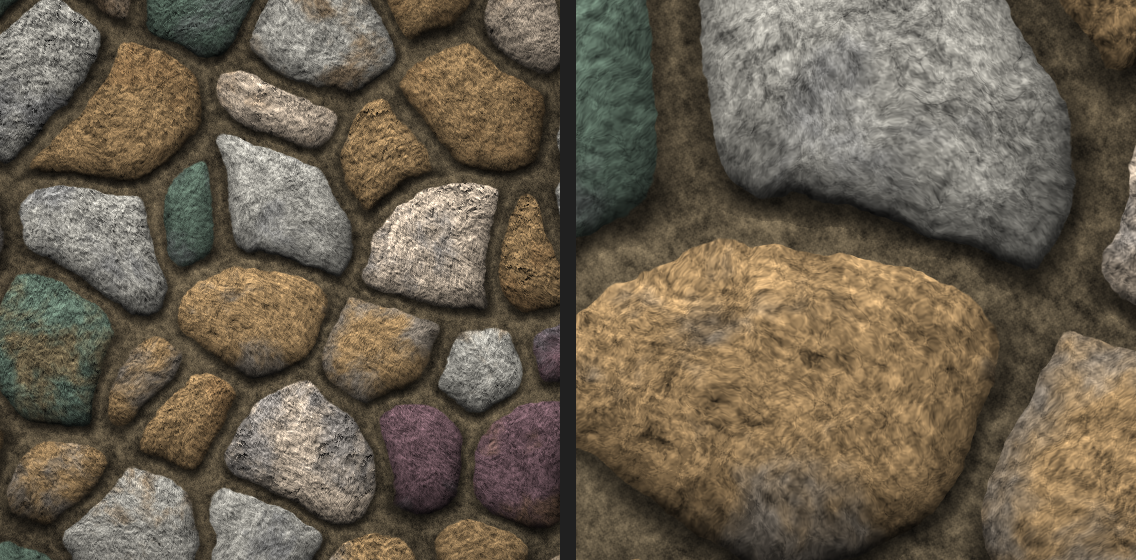
Left: the whole. Right: its middle third, enlarged.
A WebGL 1 fragment shader for this texture:

```glsl
precision highp float;
// Fieldstone wall: rounded stones of mixed size and colour set in sandy mortar.
// A weighted cellular diagram shapes the stones, a soft minimum over its borders
// rounds them and yields slopes for light from above; noise adds stains and grain.

uniform vec2 u_resolution;

const float STONES_ACROSS = 4.9;
const float MORTAR_HALF_WIDTH = 0.068;
const vec2 LIGHT = vec2(-0.22, 0.975);

const vec3 GRAY = vec3(0.57, 0.56, 0.53);
const vec3 BEIGE = vec3(0.62, 0.565, 0.50);
const vec3 OCHRE = vec3(0.52, 0.425, 0.30);
const vec3 GREEN = vec3(0.31, 0.37, 0.325);
const vec3 PLUM = vec3(0.38, 0.295, 0.315);
const vec3 SLATE = vec3(0.38, 0.38, 0.385);
const vec3 RUST = vec3(0.42, 0.325, 0.22);
const vec3 MORTAR = vec3(0.385, 0.34, 0.265);

float hash(vec2 p) {
  return fract(sin(dot(p, vec2(127.1, 311.7))) * 43758.5);
}

vec2 hash2(vec2 p) {
  return vec2(hash(p), hash(p + 37.3));
}

float valueNoise(vec2 p) {
  vec2 cell = floor(p), f = fract(p);
  f = f * f * (3.0 - 2.0 * f);
  float low = mix(hash(cell), hash(cell + vec2(1.0, 0.0)), f.x);
  float high = mix(hash(cell + vec2(0.0, 1.0)), hash(cell + 1.0), f.x);
  return mix(low, high, f.y);
}

// Five rotated octaves, centred on zero.
float layeredNoise(vec2 p, float gain) {
  float sum = 0.0, total = 0.0, amplitude = 1.0;
  for (int i = 0; i < 5; i++) {
    sum += amplitude * (valueNoise(p) - 0.5);
    total += amplitude;
    amplitude *= gain;
    p = mat2(1.6, 1.2, -1.2, 1.6) * p + 5.3;
  }
  return sum / total;
}

// Distance to the nearest scattered point.
float cellular(vec2 p) {
  vec2 cell = floor(p);
  float nearest = 2.0;
  for (int y = -1; y <= 1; y++)
    for (int x = -1; x <= 1; x++) {
      vec2 g = cell + vec2(float(x), float(y));
      nearest = min(nearest, length(g + hash2(g) - p));
    }
  return nearest;
}

// Stone centre in xy, size weight in z; odd rows are shifted.
vec3 stoneSite(vec2 cell) {
  vec2 jitter = 0.72 * (hash2(cell + 3.7) - 0.5);
  float shift = 0.5 * mod(cell.y, 2.0);
  return vec3(cell + vec2(shift, 0.5) + jitter, 0.42 * hash(cell + 9.1));
}

float weightedDistance(vec2 p, vec3 site) {
  vec2 d = p - site.xy;
  return dot(d, d) - site.z;
}

vec2 owningCell(vec2 p) {
  vec2 owner = floor(p);
  float best = 100.0;
  for (int y = -2; y <= 2; y++)
    for (int x = -2; x <= 2; x++) {
      vec2 cell = floor(p) + vec2(float(x), float(y));
      float d = weightedDistance(p, stoneSite(cell));
      if (d < best) { best = d; owner = cell; }
    }
  return owner;
}

// Rounded distance to the stone's border in x, inward slope in yz.
vec3 borderField(vec2 p, vec2 owner, float roundness) {
  vec3 home = stoneSite(owner);
  float homeDistance = weightedDistance(p, home), sum = 1e-20;
  vec2 slope = vec2(0.0);
  for (int y = -2; y <= 2; y++)
    for (int x = -2; x <= 2; x++) {
      vec2 cell = floor(p) + vec2(float(x), float(y));
      if (length(cell - owner) < 0.5) continue;
      vec3 other = stoneSite(cell);
      vec2 apart = home.xy - other.xy;
      float d = 0.5 * (weightedDistance(p, other) - homeDistance) / length(apart);
      float share = exp(-d / roundness);
      sum += share;
      slope += share * normalize(apart);
    }
  return vec3(-roundness * log(sum), slope / sum);
}

vec3 stoneColor(float pick) {
  vec3 color = mix(GRAY, BEIGE, step(0.36, pick));
  color = mix(color, OCHRE, step(0.60, pick));
  color = mix(color, GREEN, step(0.81, pick));
  return mix(color, PLUM, step(0.91, pick));
}

vec3 stoneSurface(vec2 p, vec2 owner, float depth, vec2 slope) {
  vec2 q = p + 19.0 * hash2(owner + 5.5);
  float rough = hash(owner + 21.0);
  float stain = layeredNoise(q * 2.2, 0.65);
  float grain = layeredNoise(q * 11.0, 0.9);
  float relief = grain - layeredNoise((q + 0.022 * LIGHT) * 11.0, 0.9);
  vec3 tint = mix(SLATE, RUST, step(0.55, hash(owner + 31.0)));
  vec3 color = mix(stoneColor(hash(owner + 13.0)), tint, smoothstep(-0.05, 0.22, stain) * 0.65);

  // Pits cluster in patches; a few faint creases follow the stain.
  float pit = 1.0 - smoothstep(0.08, 0.36, cellular(q * 9.0 + 3.0 * grain));
  pit *= smoothstep(-0.06, 0.2, layeredNoise(q * 3.1 + 8.0, 0.5)) * rough;
  float crease = 1.0 - smoothstep(0.0, 0.014, abs(stain + 0.09));
  color *= 1.0 + 1.3 * grain + (0.5 + 0.7 * rough) * relief - 0.5 * pit - 0.14 * crease;

  // Domed light: bright upper shoulders, dark undersides and rim.
  float rim = 1.0 - smoothstep(0.0, 0.26, depth);
  float facing = -dot(slope, LIGHT);
  float tilt = dot(p - stoneSite(owner).xy, LIGHT);
  float lip = 1.0 - smoothstep(0.0, 0.045, depth);
  float light = 1.06 + 0.32 * facing * rim + 0.22 * tilt - 0.22 * rim * rim;
  return color * max(light + lip * (0.16 * facing - 0.14), 0.15);
}

vec3 mortarSurface(vec2 p, float border, vec2 slope) {
  float sand = layeredNoise(p * 14.0, 0.95);
  float closeness = smoothstep(-0.03, MORTAR_HALF_WIDTH, border);
  float shadow = closeness * (0.36 + 0.38 * dot(slope, LIGHT));
  float patches = 0.5 * layeredNoise(p * 1.7, 0.5);
  return MORTAR * (0.92 + 1.5 * sand + patches) * (1.0 - shadow);
}

void main() {
  vec2 uv = gl_FragCoord.xy / u_resolution.y;
  vec2 p = uv * STONES_ACROSS + vec2(4.3, 7.6);

  // Wavy, slightly chipped outlines.
  vec2 warped = p + 0.06 * sin(p.yx * 3.7 + 1.4 * sin(p * 2.3));
  warped += 0.11 * vec2(layeredNoise(p * 4.0, 0.55), layeredNoise(p * 4.0 + 40.0, 0.55));

  vec2 owner = owningCell(warped);
  float roundness = mix(0.03, 0.085, hash(owner + 17.0));
  vec3 field = borderField(warped, owner, roundness);
  float depth = field.x - MORTAR_HALF_WIDTH;
  float pixel = STONES_ACROSS / u_resolution.y;

  vec3 mortar = mortarSurface(p, field.x, field.yz);
  vec3 stone = stoneSurface(warped, owner, max(depth, 0.0), field.yz);
  vec3 color = mix(mortar, stone, smoothstep(-pixel, pixel, depth));

  // Gentle darkening toward the corners.
  vec2 fromCentre = gl_FragCoord.xy / u_resolution - 0.5;
  color *= 1.04 - 0.45 * dot(fromCentre, fromCentre);
  gl_FragColor = vec4(clamp(color, 0.0, 1.0), 1.0);
}
```
